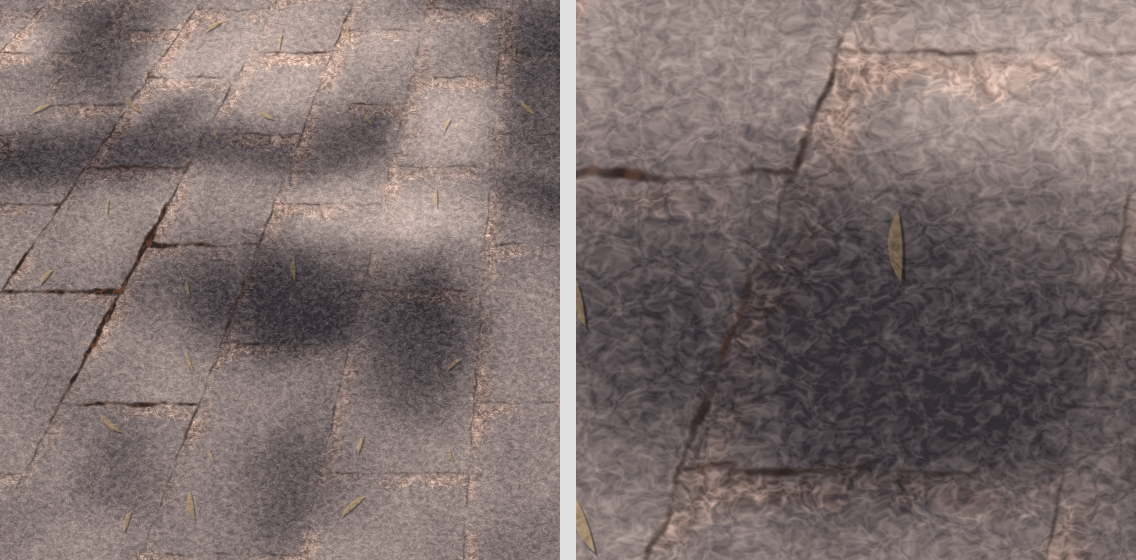
Left, the full canvas; right, a detail of the centre.
A Shadertoy shader for this texture:

```glsl
const vec2 VANISH = vec2(0.961, 1.867);
const float COLUMN_STEP = 0.155;
const float ROW_STEP = 0.137;
const vec3 SHADE = vec3(0.20, 0.18, 0.20);
const vec3 SUN = vec3(0.83, 0.745, 0.71);
const vec3 MORTAR_TINT = vec3(1.13, 1.06, 1.00);
const vec3 CRACK = vec3(0.17, 0.13, 0.12);
const vec3 DEBRIS = vec3(0.38, 0.24, 0.17);
const vec3 LEAF = vec3(0.86, 0.73, 0.56);

vec2 hash2(vec2 p) {
    vec3 q = fract(p.xyx * vec3(0.1031, 0.1030, 0.0973));
    q += dot(q, q.yzx + 33.33);
    return fract((q.xx + q.yz) * q.zy);
}

mat2 turn(float a) {
    return mat2(cos(a), -sin(a), sin(a), cos(a));
}

// Distance to the nearest jittered point
float cellular(vec2 p) {
    vec2 cell = floor(p), f = p - cell;
    float nearest = 2.0;
    for (int j = -1; j <= 1; j++)
    for (int i = -1; i <= 1; i++) {
        vec2 o = vec2(i, j);
        nearest = min(nearest, length(o + hash2(cell + o) - f));
    }
    return nearest;
}

// Layered sines, roughly -1 to 1
float waves(vec2 p) {
    float sum = 0.0, amp = 0.5;
    for (int i = 0; i < 4; i++) {
        sum += amp * sin(p.x + 1.3 * sin(p.y)) * cos(p.y * 0.9 + sum);
        p = turn(1.1) * p * 1.8 + 2.7;
        amp *= 0.6;
    }
    return sum;
}

// Layered cells of alternating sign: pits and flecks
float grit(vec2 p) {
    float sum = 0.0, amp = 0.8;
    p += 0.5 * vec2(waves(p * 1.3), waves(p * 1.2 + 4.0));
    for (int i = 0; i < 3; i++) {
        sum += amp * (cellular(p) - 0.46);
        p = turn(0.9) * p * 1.8 + 11.3;
        amp *= -1.0;
    }
    return sum;
}

// Soft tilted ellipse
float blob(vec2 p, vec2 centre, vec2 radii, float angle) {
    vec2 q = turn(angle) * (p - centre) / radii;
    float d = dot(q, q);
    return exp(-d * sqrt(d));
}

// Dappled sunlight through foliage
float sunlight(vec2 p) {
    p += 0.02 * vec2(waves(p * 14.0), waves(p * 13.0 + 5.0));
    float dark = blob(p, vec2(0.49, 0.465), vec2(0.26, 0.095), 0.0);
    dark = max(dark, blob(p, vec2(0.75, 0.40), vec2(0.12, 0.14), 0.2));
    dark = max(dark, 0.85 * blob(p, vec2(0.20, 0.73), vec2(0.42, 0.055), 0.05));
    dark = max(dark, 0.90 * blob(p, vec2(0.31, 0.79), vec2(0.13, 0.035), 0.5));
    dark = max(dark, 0.75 * blob(p, vec2(0.19, 0.92), vec2(0.09, 0.11), -0.4));
    dark = max(dark, 0.70 * blob(p, vec2(0.61, 0.75), vec2(0.14, 0.06), 0.3));
    dark = max(dark, 0.85 * blob(p, vec2(0.98, 0.86), vec2(0.10, 0.17), 0.0));
    dark = max(dark, 0.90 * blob(p, vec2(0.79, 1.00), vec2(0.16, 0.04), 0.2));
    dark = max(dark, 0.75 * blob(p, vec2(0.97, 0.65), vec2(0.14, 0.05), 0.0));
    dark = max(dark, 0.45 * blob(p, vec2(0.53, 0.15), vec2(0.09, 0.13), -0.2));
    dark = max(dark, 0.40 * blob(p, vec2(0.22, 0.16), vec2(0.10, 0.09), -0.5));
    float lit = blob(p, vec2(0.52, 0.91), vec2(0.26, 0.11), 0.3);
    lit = max(lit, blob(p, vec2(0.80, 0.77), vec2(0.09, 0.08), 0.0));
    lit = max(lit, blob(p, vec2(0.05, 0.93), vec2(0.08, 0.04), 0.1));
    lit = max(lit, 0.80 * blob(p, vec2(0.66, 0.63), vec2(0.26, 0.06), 0.0));
    float base = 0.59 + 0.13 * waves(p * 12.0 + 3.0);
    return base + 0.30 * lit - 0.48 * dark * (1.0 - 0.6 * lit);
}

float lineMask(float d, float halfWidth, float soft) {
    return 1.0 - smoothstep(halfWidth - soft, halfWidth + soft, abs(d));
}

float leafMask(vec2 q, float halfLength, float soft) {
    float x = q.x / halfLength;
    float halfWidth = 0.2 * halfLength * (1.0 - x * x);
    return 1.0 - smoothstep(-soft, soft, abs(q.y + 0.12 * halfLength * x * x) - halfWidth);
}

void mainImage(out vec4 fragColor, in vec2 fragCoord) {
    vec2 p = fragCoord / iResolution.xy;
    float px = 1.0 / iResolution.y;

    // Staggered slabs receding to the vanishing point
    vec2 bent = p + 0.004 * vec2(waves(p * 60.0), waves(p * 65.0 + 9.0));
    float depth = VANISH.y - bent.y;
    float column = ((bent.x - VANISH.x) / depth + 0.072) / COLUMN_STEP;
    float row = 1.0 / (depth * ROW_STEP) - 0.335 * floor(column) - 0.6;
    float side = (column - round(column)) * COLUMN_STEP * depth;
    float rise = (row - round(row)) * ROW_STEP * depth * depth;
    float slabTone = hash2(vec2(floor(column), floor(row)) + 40.0).x - 0.5;

    // Gritty stone
    float grain = grit(p * vec2(75.0, 95.0));
    float tone = sunlight(p) + 0.06 * slabTone + 0.25 * grain;
    vec3 color = mix(SHADE, SUN, clamp(tone, 0.0, 1.1));

    // Sandy mortar beside the joints, worn away in places
    float wear = waves(p * 22.0 + 1.0);
    float ragged = 0.010 * waves(p * 80.0) + 0.008 * grain;
    float band = max(lineMask(side - 0.013 + ragged, 0.013, 0.010),
                     lineMask(rise + 0.012 + ragged, 0.010, 0.009));
    float mortar = band * smoothstep(-0.6, 0.5, wear);
    color *= mix(vec3(1.0), MORTAR_TINT + 0.25 * grain, mortar);

    // Broken thin cracks, opening into debris-filled gaps
    float open = blob(p, vec2(0.20, 0.46), vec2(0.22, 0.27), -0.4);
    float chip = waves(p * 70.0 + 2.0);
    float thin = 0.0010 + 0.0008 * chip + 0.003 * open * (1.0 + wear + 0.5 * chip);
    float gap = max(lineMask(side, thin, 0.0012 + px), lineMask(rise, thin, 0.0012 + px));
    float strength = clamp(0.30 + 0.4 * wear + 0.5 * chip + 0.65 * open, 0.05, 0.95);
    float litter = open * smoothstep(0.4, 0.7, cellular(p * vec2(90.0, 60.0)));
    color = mix(color, mix(CRACK, DEBRIS, litter), gap * strength);

    // Scattered dry leaves with small shadows
    vec2 grid = p * 7.0, cell = floor(grid);
    vec2 seed = hash2(cell + 17.0), place = hash2(cell + 71.0);
    vec2 q = (grid - cell - 0.5 - 0.4 * (place - 0.5)) / 7.0;
    mat2 spin = turn(0.4 + 2.2 * seed.y);
    float size = mix(0.012, 0.026, place.y) * mix(1.1, 0.7, p.y);
    float present = step(seed.x, 0.45);
    float fall = leafMask(spin * (q + vec2(-0.002, 0.003)), size, px);
    float leaf = leafMask(spin * q, size, px);
    color *= 1.0 - 0.35 * present * fall;
    color = mix(color, LEAF * (0.5 + 0.6 * tone), 0.75 * present * leaf);

    fragColor = vec4(color, 1.0);
}
```
